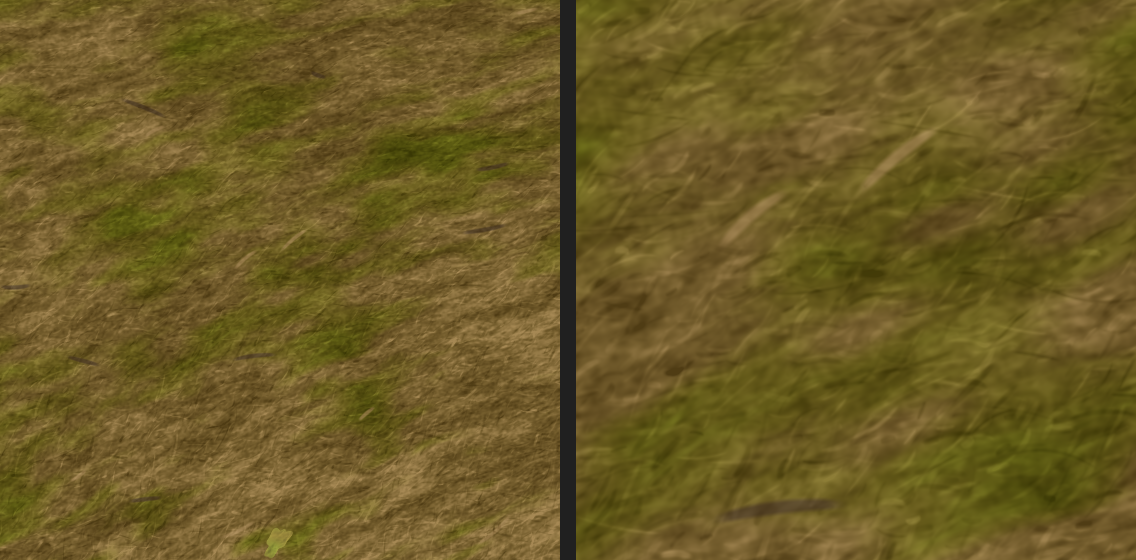
Left, the full canvas; right, a detail of the centre.
Reproduce this texture procedurally as a Shadertoy shader.

```glsl
// Dry, wind-combed grass with mossy patches, scattered leaves and twigs.
// Stretched noise gives the soft fibre and the moss, cellular scatter lays
// short broken straws over it, flatter toward the top, and grain roughens all.
#define STRAW_LAYERS 9
#define STRAW_CONTRAST 0.42
#define FIBRE_CONTRAST 1.1
#define GRAIN_CONTRAST 0.42
#define LARGE_CELL 0.055
#define SMALL_CELL 0.014
#define LITTER_CELL 0.16
#define MOSS_LEVEL 0.485
#define MOSS_SOFTNESS 0.15

vec3 hash3(vec2 p) {
    vec3 h = fract(vec3(p.xyx) * vec3(0.1031, 0.1030, 0.0973));
    h += dot(h, h.yxz + 33.33);
    return fract((h.xxy + h.yzz) * h.zyx);
}

float noise(vec2 p) {
    vec2 i = floor(p), f = fract(p);
    f = f * f * (3.0 - 2.0 * f);
    float low = mix(hash3(i).x, hash3(i + vec2(1, 0)).x, f.x);
    float high = mix(hash3(i + vec2(0, 1)).x, hash3(i + vec2(1, 1)).x, f.x);
    return mix(low, high, f.y);
}

vec2 rotate(vec2 p, float a) {
    float c = cos(a), s = sin(a);
    return vec2(c * p.x + s * p.y, c * p.y - s * p.x);
}

vec3 ramp(vec3 dark, vec3 mid, vec3 light, float t) {
    return t < 0.5 ? mix(dark, mid, t * 2.0) : mix(mid, light, t * 2.0 - 1.0);
}

float lieAngle(float y) { return mix(0.66, 0.24, clamp(y, 0.0, 1.0)); }

// Coverage of a bent, tapering stroke lying along x
float stroke(vec2 q, float halfLength, float width, float bend, float blur) {
    float x = q.x / halfLength;
    float w = width * (1.0 - 0.5 * x * x);
    float d = abs(q.y + bend * halfLength * (x * x - 0.4));
    return smoothstep(w + blur, w - blur, d) * smoothstep(1.0, 0.6, abs(x));
}

// Signed tone change from one layer of scattered straws
float straws(vec2 p, float cell, float seed, float blur) {
    vec2 home = floor(p / cell);
    float tone = 0.0;
    for (int k = 0; k < 9; k++) {
        vec2 id = home + vec2(k % 3 - 1, k / 3 - 1);
        vec3 place = hash3(id + seed), form = hash3(id + seed + 57.3);
        vec2 centre = (id + place.xy) * cell;
        float far = clamp(centre.y, 0.0, 1.0);
        float spread = mix(1.9, 0.8, far);
        vec2 q = rotate(p - centre, lieAngle(far) + (form.x - 0.5) * spread);
        float size = cell * mix(0.85, 0.65, far) * (0.4 + 0.6 * form.y);
        float width = mix(0.0009, 0.0024, place.z * place.z) * mix(1.1, 0.8, far);
        float cover = stroke(q, size, width, (form.z - 0.5) * 0.5, blur);
        tone += cover * (fract(form.y * 7.0 + place.z) - 0.48);
    }
    // Breaks along the straws
    return tone * mix(0.2, 1.5, noise(p * 75.0 + seed));
}

// Sparse leaves, dark twigs and pale sticks
vec3 addLitter(vec3 col, vec2 p, float tone, float blur) {
    vec2 home = floor(p / LITTER_CELL);
    for (int k = 0; k < 9; k++) {
        vec2 id = home + vec2(k % 3 - 1, k / 3 - 1);
        vec3 place = hash3(id + 211.0), form = hash3(id + 307.0);
        vec2 centre = (id + place.xy) * LITTER_CELL;
        float lean = lieAngle(centre.y);
        float size = mix(0.02, 0.06, form.y * form.y);
        if (place.z < 0.1) {
            vec2 q = rotate(p - centre, lean + form.x - 0.5) * vec2(1.0, 1.9);
            float a = atan(q.y, q.x);
            float edge = 0.03 + 0.006 * sin(a * 3.0 + form.z * 6.0) + 0.003 * sin(a * 7.0);
            float cover = smoothstep(edge + blur, edge - 2.0 * blur, length(q));
            vec3 leaf = mix(vec3(0.65, 0.52, 0.26), vec3(0.56, 0.60, 0.22), noise(p * 45.0 + id));
            col = mix(col, leaf * (0.8 + 0.35 * tone), cover * 0.9);
        } else if (place.z < 0.24) {
            vec2 q = rotate(p - centre, form.x * 0.8 - 0.5);
            float cover = stroke(q, size * 0.8, 0.0038, form.z * 0.3 - 0.15, blur * 1.5);
            col = mix(col, vec3(0.23, 0.16, 0.07) + 0.14 * tone, cover * 0.8);
        } else if (place.z < 0.45) {
            vec2 q = rotate(p - centre, lean + form.x * 0.5 - 0.2);
            float cover = stroke(q, size, 0.0033, form.z * 0.3 - 0.15, blur * 1.5);
            col = mix(col, vec3(0.56, 0.44, 0.25) + 0.14 * tone, cover * 0.7);
        }
    }
    return col;
}

void mainImage(out vec4 fragColor, in vec2 fragCoord) {
    vec2 p = fragCoord / iResolution.y;
    float blur = max(0.0012, 0.6 / iResolution.y);

    // Coordinates along and across the lie of the grass
    vec2 lie = vec2(p.x + 0.4 * p.y, p.y - p.x * mix(0.65, 0.25, p.y));
    lie.y += 0.02 * (noise(p * 9.0) - 0.5) + 0.012 * (noise(p * 24.0) - 0.5);

    // Tone: soft fibres and grain, then straws from large to small
    float fibre = 0.42 * noise(lie * vec2(9, 40)) + 0.32 * noise(lie * vec2(34, 105))
                + 0.26 * noise(lie * vec2(95, 190));
    float grain = 0.55 * noise(lie * vec2(130, 215) + 5.0) + 0.45 * noise(rotate(p, 1.0) * 240.0);
    float tone = 0.49 + (fibre - 0.5) * FIBRE_CONTRAST + (grain - 0.5) * GRAIN_CONTRAST;
    for (int i = 0; i < STRAW_LAYERS; i++) {
        float step01 = float(i) / float(STRAW_LAYERS - 1);
        float cell = mix(LARGE_CELL, SMALL_CELL, step01);
        tone += STRAW_CONTRAST * straws(p, cell, float(i) * 19.7, blur);
    }
    float lowerRight = smoothstep(-0.15, 0.4, p.x - p.y);
    tone += 0.08 * (noise(lie * vec2(3, 6) + 8.0) - 0.5) + 0.06 * lowerRight - 0.08 * p.y * p.x;
    tone = clamp(tone, 0.0, 1.0);

    // Moss patches, thinner toward the lower right
    float patches = 0.55 * noise(lie * vec2(4, 11) + 3.0) + 0.45 * noise(lie * vec2(13, 34))
                  + 0.04 - 0.14 * lowerRight + 0.2 * (fibre - 0.5);
    float moss = smoothstep(MOSS_LEVEL - MOSS_SOFTNESS, MOSS_LEVEL + MOSS_SOFTNESS, patches);

    vec3 straw = ramp(vec3(0.31, 0.235, 0.08), vec3(0.46, 0.37, 0.18), vec3(0.65, 0.535, 0.33), tone);
    vec3 green = ramp(vec3(0.26, 0.23, 0.03), vec3(0.395, 0.35, 0.10), vec3(0.54, 0.485, 0.20), tone);
    green *= mix(vec3(1), vec3(0.86, 0.96, 0.6), smoothstep(0.58, 0.8, patches));
    vec3 col = mix(straw, green, moss);
    fragColor = vec4(addLitter(col, p, tone, blur), 1.0);
}
```
